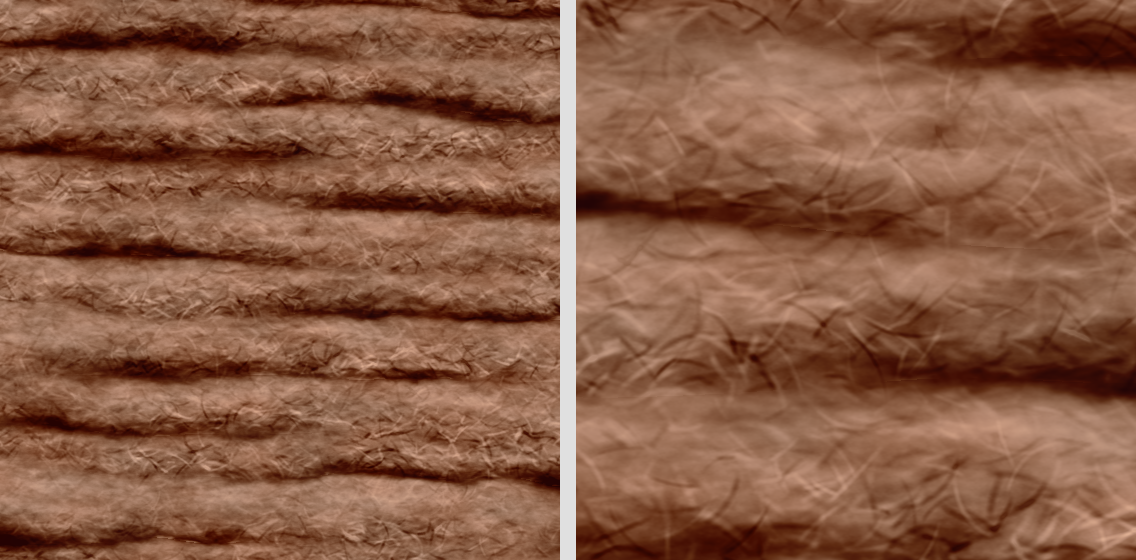
Left, the full canvas; right, a detail of the centre.
This texture is drawn by a WebGL 2 fragment shader. Its source:

```glsl
#version 300 es
precision highp float;
// Fuzzy brown yarn: slightly slanted strands with hairy undersides and ragged dark gaps.

uniform vec2 u_resolution;
out vec4 outColor;

const float PI = 3.14159265;
const float ROW_PITCH = 0.095;      // distance between gaps
const float TOP_GAP = 0.992;        // height of the uppermost gap
const float SLANT = 0.035;          // drop of each gap towards the right
const int GAP_COUNT = 13;
const float SHADOW_ABOVE = 0.022;   // soft falloff under a strand
const float SHADOW_BELOW = 0.012;   // crisper edge on the next strand
const float GAP_DARKNESS = 0.76;
const float BASE_TONE = 0.91;
const float UNDERSIDE_SHADE = 0.15;
const float STREAK_CONTRAST = 0.50;
const float GRAIN_CONTRAST = 0.50;
const float FIBRE_CONTRAST = 0.27;
const int FIBRE_LAYERS = 15;
const float FIBRE_CELL = 0.040;
const float FIBRE_WIDTH = 0.0017;

const vec3 YARN[6] = vec3[6](       // darkest to lightest
  vec3(0.14, 0.01, 0.01), vec3(0.26, 0.05, 0.01), vec3(0.37, 0.17, 0.07),
  vec3(0.48, 0.30, 0.20), vec3(0.59, 0.42, 0.32), vec3(0.70, 0.53, 0.44));
const vec3 HIGHLIGHT = vec3(0.45, 0.43, 0.38);

float hash(vec2 p) {
  return fract(sin(dot(p, vec2(127.1, 311.7))) * 43758.5453);
}

float noise(vec2 p) {
  vec2 i = floor(p), f = fract(p);
  f = f * f * (3.0 - 2.0 * f);
  return mix(mix(hash(i), hash(i + vec2(1, 0)), f.x),
             mix(hash(i + vec2(0, 1)), hash(i + vec2(1, 1)), f.x), f.y);
}

float fbm(vec2 p) {
  float sum = 0.0, gain = 0.5;
  for (int i = 0; i < 4; i++) {
    sum += gain * noise(p);
    p = mat2(1.6, 1.2, -1.2, 1.6) * p + 7.3;
    gain *= 0.5;
  }
  return sum / 0.9375;
}

// x: gap shadow, y: hairiness of the strand underside above the gap
vec2 strands(vec2 p) {
  float shadow = 0.0, fuzz = 0.0;
  float fray = (fbm(p * vec2(24.0, 60.0)) - 0.5) * 0.034;
  for (int n = 0; n < GAP_COUNT; n++) {
    float k = float(n) - 1.0;
    // gaps alternate between the right and left side, swapping lower down
    float side = cos(PI * (k + smoothstep(5.5, 8.5, k)));
    float centre = 0.5 + 0.32 * side;
    float reach = 0.40 + 0.14 * hash(vec2(k, 4.0));
    float open = 1.0 - smoothstep(0.4 * reach, 1.1 * reach, abs(p.x - centre));
    float bend = (noise(vec2(p.x * 3.2, k * 5.7)) - 0.5) * 0.036
               + (noise(vec2(p.x * 11.0, k * 9.1)) - 0.5) * 0.014;
    float lift = 0.010 * (1.0 - side) * step(k, 6.5) - SLANT * (p.x - centre);
    float d = p.y - (TOP_GAP - k * ROW_PITCH + lift + bend);
    d += fray * (d > 0.0 ? 1.0 : 0.45);
    float thickness = 0.45 + 1.1 * noise(vec2(p.x * 5.0, k * 3.3 + 20.0));
    float falloff = abs(d) / (thickness * (d > 0.0 ? SHADOW_ABOVE : SHADOW_BELOW));
    float strength = mix(0.24, 1.0, open) * (0.6 + 0.6 * noise(vec2(p.x * 8.0, k * 6.1)));
    shadow = max(shadow, strength * exp(-pow(falloff, 1.6)));
    fuzz = max(fuzz, smoothstep(-0.006, 0.012, d) * (1.0 - smoothstep(0.03, 0.075, d)));
  }
  return vec2(shadow, fuzz);
}

// Signed fibre coverage: positive for lit hairs, negative for shaded ones
float fibres(vec2 p, float pixel) {
  float sum = 0.0;
  for (int layer = 0; layer < FIBRE_LAYERS; layer++) {
    float seed = float(layer) * 17.0;
    vec2 q = p / FIBRE_CELL + vec2(hash(vec2(seed, 1.0)), hash(vec2(seed, 2.0)));
    for (int j = 0; j < 9; j++) {
      vec2 cell = floor(q) + vec2(j % 3 - 1, j / 3 - 1);
      vec2 id = cell + seed;
      vec2 v = (q - cell - vec2(hash(id), hash(id + 31.7))) * FIBRE_CELL;
      float angle = (hash(id + 5.3) - 0.5) * mix(1.0, 3.2, hash(id + 8.1));
      float c = cos(angle), s = sin(angle);
      v = mat2(c, -s, s, c) * v;
      v.y += (hash(id + 2.9) - 0.5) * 32.0 * v.x * v.x;
      float halfLength = FIBRE_CELL * mix(0.18, 0.75, hash(id + 3.7));
      float width = FIBRE_WIDTH * mix(0.6, 1.5, hash(id + 6.4));
      float line = 1.0 - smoothstep(0.0, width * 1.4 + pixel, abs(v.y));
      float ends = 1.0 - smoothstep(0.5, 1.0, abs(v.x) / halfLength);
      sum += line * ends * mix(-1.0, 1.0, hash(id + 9.6));
    }
  }
  return clamp(sum, -1.4, 1.6);
}

vec3 yarnColor(float tone) {
  float t = clamp(tone, 0.0, 1.0) * 5.0;
  int i = min(int(t), 4);
  return mix(YARN[i], YARN[i + 1], t - float(i)) + HIGHLIGHT * max(tone - 1.0, 0.0);
}

void main() {
  vec2 p = gl_FragCoord.xy / u_resolution;
  vec2 strand = strands(p);
  float patches = smoothstep(0.28, 0.68, fbm(p * vec2(7.0, 11.0) + 3.0));
  float hairiness = mix(0.4, 1.0, strand.y) * mix(0.55, 1.1, patches);

  // spun wool: soft lengthwise streaks with fine grain
  float streaks = fbm(p * vec2(13.0, 46.0)) - 0.5;
  float grain = fbm(p * vec2(70.0, 115.0) + 11.0) - 0.5;
  float tone = BASE_TONE + STREAK_CONTRAST * streaks - UNDERSIDE_SHADE * strand.y;
  tone += GRAIN_CONTRAST * grain * mix(0.6, 1.0, hairiness) * (1.0 - 0.5 * strand.x);
  tone += FIBRE_CONTRAST * hairiness * fibres(p, 1.0 / u_resolution.y) * (1.0 - 0.6 * strand.x);
  tone -= GAP_DARKNESS * strand.x;

  // drift between greyish and reddish wool
  float warmth = fbm(p * vec2(9.0, 22.0) + 40.0) - 0.5;
  vec3 color = yarnColor(tone) + warmth * vec3(0.04, -0.02, -0.04);
  outColor = vec4(clamp(color, 0.0, 1.0), 1.0);
}
```
